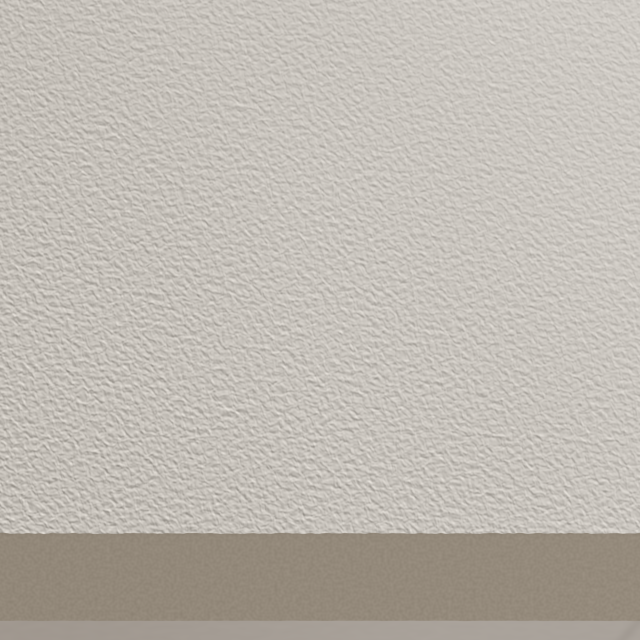
Write a WebGL 2 fragment shader that draws this texture.

```glsl
#version 300 es
precision highp float;
// A pale stippled plaster wall above a taupe skirting band and a thin floor strip.
// The plaster is a gradient-noise height field, lit by its slope toward a light
// from above right; soft gradients shade the wall from left to right.

#define BAND_TOP 0.1665
#define BAND_BOTTOM 0.0300
#define GRAIN_SCALE 112.0
#define RELIEF 0.130
#define PIT_DEPTH 1.35
#define BAND_RELIEF 0.030
#define EDGE_WOBBLE 0.0016
#define LIGHT_DIR vec2(0.36, 0.93)

uniform vec2 u_resolution;
out vec4 fragColor;

const vec3 WALL_SHADE = vec3(0.738, 0.717, 0.686);
const vec3 WALL_LIGHT = vec3(0.812, 0.796, 0.773);
const vec3 BAND_COLOR = vec3(0.578, 0.537, 0.480);
const vec3 FLOOR_SHADE = vec3(0.628, 0.595, 0.562);
const vec3 FLOOR_LIGHT = vec3(0.665, 0.637, 0.607);

// Integer hash of a lattice cell, 0 to 1
float hash(ivec2 cell) {
    uint h = uint(cell.x) * 1597334673u ^ uint(cell.y) * 3812015801u;
    h = (h ^ (h >> 15)) * 2246822519u;
    h = (h ^ (h >> 13)) * 3266489917u;
    return float((h ^ (h >> 16)) >> 8) / 16777216.0;
}

// Dot product of a cell corner's random gradient with the offset to it
float corner(ivec2 cell, vec2 offset) {
    float angle = 6.28319 * hash(cell);
    return dot(vec2(cos(angle), sin(angle)), offset);
}

float gradientNoise(vec2 p) {
    ivec2 cell = ivec2(floor(p));
    vec2 f = fract(p);
    vec2 w = f * f * f * (f * (f * 6.0 - 15.0) + 10.0);
    float low = mix(corner(cell, f),
                    corner(cell + ivec2(1, 0), f - vec2(1, 0)), w.x);
    float high = mix(corner(cell + ivec2(0, 1), f - vec2(0, 1)),
                     corner(cell + ivec2(1, 1), f - vec2(1, 1)), w.x);
    return mix(low, high, w.y);
}

// Plaster height: warped grain with a finer octave
float plasterHeight(vec2 p) {
    p += 0.4 * vec2(gradientNoise(p * 0.6 + 31.0), gradientNoise(p * 0.6 + 77.0));
    return gradientNoise(p) + 0.5 * gradientNoise(p * 1.8 + 13.0);
}

// Slope toward the light, positive on lit faces; shaded pits are deepened
float plasterRelief(vec2 uv) {
    vec2 p = uv * GRAIN_SCALE;
    p = vec2(p.x + 0.1 * p.y, p.y * 1.1 + 0.14 * p.x);
    vec2 stepToLight = 0.2 * LIGHT_DIR;
    float slope = plasterHeight(p - stepToLight) - plasterHeight(p + stepToLight);
    return slope < 0.0 ? slope * PIT_DEPTH : slope;
}

vec3 wallColor(vec2 uv) {
    float light = 0.34 + 0.42 * uv.x + 0.30 * (uv.y - 0.5) * (0.4 + uv.x);
    light += 0.10 * gradientNoise(uv * 3.0 + 5.0);
    vec3 color = mix(WALL_SHADE, WALL_LIGHT, clamp(light, 0.0, 1.0));
    // Relief is strongest low on the left and fades toward the bright corner
    float strength = mix(1.15, 0.55, smoothstep(0.2, 1.7, uv.x * 0.7 + uv.y));
    color += RELIEF * strength * plasterRelief(uv);
    // Broken light rim where the plaster meets the band
    float rim = exp(-abs(uv.y - BAND_TOP - 0.005) * 300.0);
    return color + rim * (0.008 + 0.04 * gradientNoise(uv * 130.0));
}

vec3 bandColor(vec2 uv) {
    float grain = gradientNoise(uv * 210.0) + 0.5 * gradientNoise(uv * 110.0 + 9.0);
    vec3 color = BAND_COLOR + BAND_RELIEF * grain + 0.012 * (uv.x - 0.5);
    float contact = exp(-max(BAND_TOP - uv.y, 0.0) * 350.0);
    return color - 0.025 * contact;
}

vec3 floorColor(vec2 uv) {
    vec3 color = mix(FLOOR_SHADE, FLOOR_LIGHT, smoothstep(0.0, 0.8, uv.x));
    // Faint diagonal shadow in the right corner
    float diagonal = uv.x - 0.972 - uv.y * 0.9;
    color -= 0.03 * exp(-diagonal * diagonal * 9000.0);
    return color + 0.008 * gradientNoise(uv * vec2(40.0, 120.0));
}

void main() {
    vec2 uv = gl_FragCoord.xy / u_resolution;
    float soft = max(0.0012, 0.75 / u_resolution.y);

    float topEdge = BAND_TOP + EDGE_WOBBLE * gradientNoise(vec2(uv.x * 95.0, 3.5));
    float bottomEdge = BAND_BOTTOM + 0.4 * EDGE_WOBBLE * gradientNoise(vec2(uv.x * 60.0, 8.5));

    vec3 color = mix(floorColor(uv), bandColor(uv),
                     smoothstep(bottomEdge - soft, bottomEdge + soft, uv.y));
    color = mix(color, wallColor(uv),
                smoothstep(topEdge - soft, topEdge + soft, uv.y));
    fragColor = vec4(color, 1.0);
}
```
